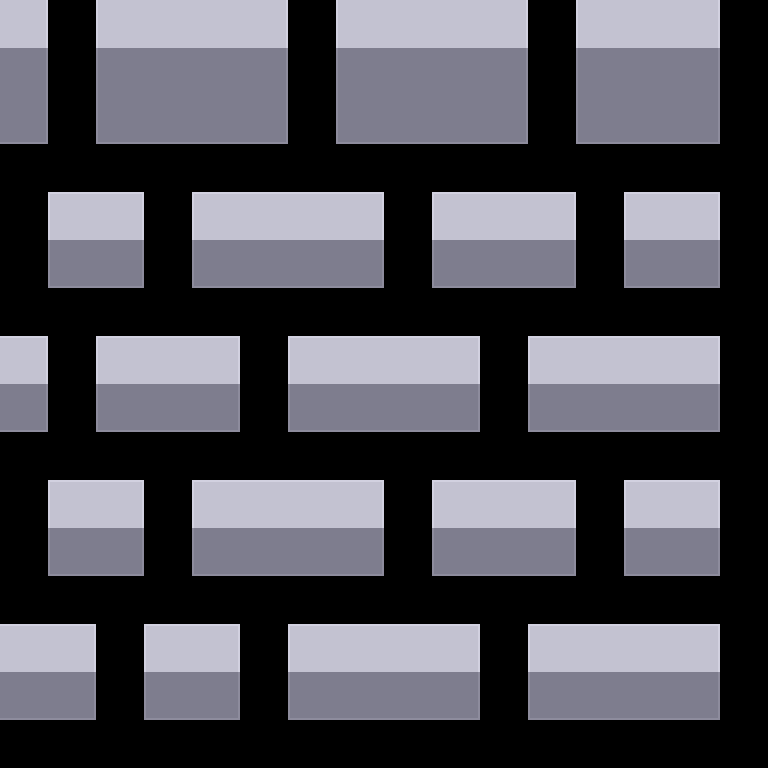
Reproduce this texture procedurally as a Shadertoy shader.

```glsl
// Draws a wall of two-tone grey bricks in five staggered courses with wide black joints.

const float CELLS = 16.0;         // grid cells across and down the canvas
const float COURSE_HEIGHT = 3.0;  // joint, shaded half and lit half, one cell each
const float TOP_COURSE = 4.0;     // index of the taller course
const float RIM_WIDTH = 0.04;     // thin highlight, in cells

const vec3 JOINT_COLOR = vec3(0.0);
const vec3 SHADE_COLOR = vec3(0.495, 0.49, 0.555);
const vec3 LIGHT_COLOR = vec3(0.765, 0.76, 0.82);
const vec3 RIM_TINT = vec3(0.06);

// Antialiased step across a signed distance
float coverage(float dist, float pixel) {
    return smoothstep(-0.5 * pixel, 0.5 * pixel, dist);
}

// Left edges of the vertical joints in a course, counted from the bottom
vec4 jointCells(float course) {
    if (mod(course, 2.0) > 0.5) return vec4(0.0, 3.0, 8.0, 12.0);
    if (course < 1.0) return vec4(2.0, 5.0, 10.0, 15.0);
    if (course < 3.0) return vec4(1.0, 5.0, 10.0, 15.0);
    return vec4(1.0, 6.0, 11.0, 15.0);
}

// Horizontal distance to the nearest one-cell joint; negative inside it
float jointDistance(float x, float course) {
    vec4 d = abs(x - jointCells(course) - 0.5) - 0.5;
    float lastJoint = abs(x - CELLS + 0.5) - 0.5;
    return min(lastJoint, min(min(d.x, d.y), min(d.z, d.w)));
}

vec3 brickWall(vec2 p, float pixel) {
    float course = min(floor(p.y / COURSE_HEIGHT), TOP_COURSE);
    float y = p.y - course * COURSE_HEIGHT;
    bool isTop = course == TOP_COURSE;

    // Brick outline; the top course runs off the canvas
    float vertical = isTop ? y - 1.0 : min(y - 1.0, COURSE_HEIGHT - y);
    float inside = min(jointDistance(p.x, course), vertical);

    // Lit upper band, shaded lower band and faint rim
    float bandEdge = isTop ? 3.0 : 2.0;
    vec3 face = mix(SHADE_COLOR, LIGHT_COLOR, coverage(y - bandEdge, pixel));
    face += RIM_TINT * (1.0 - coverage(inside - RIM_WIDTH, pixel));

    return mix(JOINT_COLOR, face, coverage(inside, pixel));
}

void mainImage(out vec4 fragColor, in vec2 fragCoord) {
    vec2 p = CELLS * fragCoord / iResolution.xy;
    float pixel = CELLS / min(iResolution.x, iResolution.y);
    fragColor = vec4(brickWall(p, pixel), 1.0);
}
```
